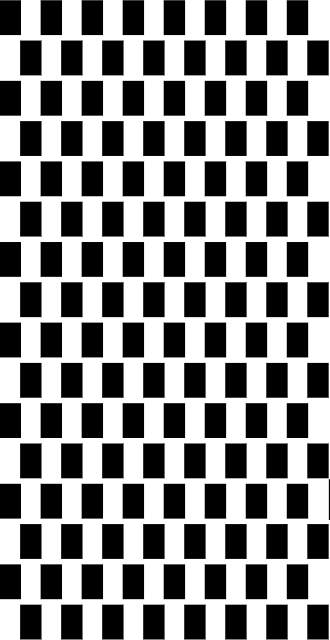
This pattern is drawn by a Shadertoy shader. Its source:

```glsl
// Staggered checkerboard: 16 rows of 8 upright black blocks on white.
// Odd rows shift by half a pitch; each block is a box distance on a
// clamped repeat grid, plus one hairline at the right border.

float boxDistance(vec2 p, vec2 halfSize) {
    vec2 d = abs(p) - halfSize;
    return length(max(d, 0.0)) + min(max(d.x, d.y), 0.0);
}

float coverage(float dist, float pixel) {
    return clamp(0.5 - dist / pixel, 0.0, 1.0);
}

void mainImage(out vec4 fragColor, in vec2 fragCoord) {
    // Canvas height is one unit, measured downward from the top
    float pixel = 1.0 / iResolution.y;
    vec2 p = vec2(fragCoord.x, iResolution.y - fragCoord.y) * pixel;

    // Nearest block centre on the staggered grid
    vec2 pitch = vec2(0.0641, 0.06296);
    vec2 origin = vec2(0.0161, 0.0276);
    float row = clamp(round((p.y - origin.y) / pitch.y), 0.0, 15.0);
    origin.x += 0.5 * pitch.x * mod(row, 2.0);
    float column = clamp(round((p.x - origin.x) / pitch.x), 0.0, 7.0);
    vec2 centre = origin + pitch * vec2(column, row);
    float ink = coverage(boxDistance(p - centre, vec2(0.0167, 0.0272)), pixel);

    // Stray hairline against the right border
    float rightEdge = iResolution.x * pixel;
    vec2 hairline = p - vec2(rightEdge, 0.7806);
    ink = max(ink, coverage(boxDistance(hairline, vec2(0.0018, 0.0319)), pixel));

    fragColor = vec4(vec3(1.0 - ink), 1.0);
}
```
